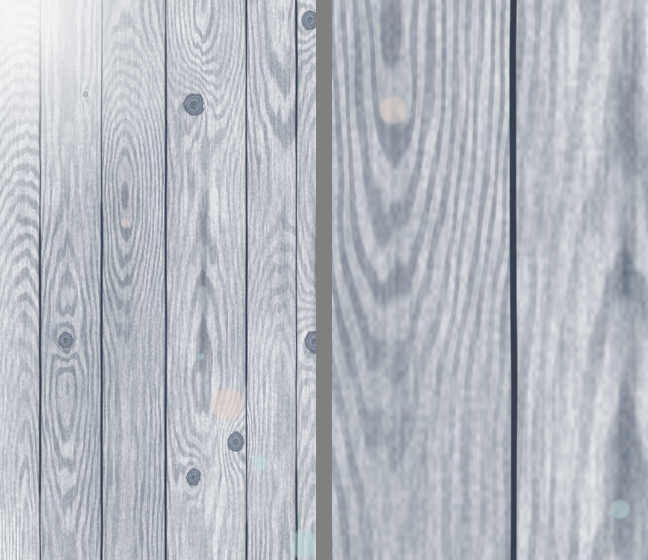
Left: the whole. Right: its middle third, enlarged.
Write a Shadertoy shader that draws this texture.

```glsl
#define RING_FREQ 88.0
#define GRAIN_CONTRAST 0.38
#define FIBRE_CONTRAST 0.26
#define SEAM_THIN 0.0017
#define SEAM_WIDE 0.0034
#define GLOW_RADIUS 0.62
#define LIGHT_WOOD vec3(0.865, 0.875, 0.89)
#define DARK_WOOD vec3(0.45, 0.49, 0.545)
#define KNOT_COLOR vec3(0.39, 0.43, 0.49)
#define SEAM_COLOR vec3(0.17, 0.21, 0.27)

// Lengths are fractions of the canvas width.
const float seams[5] = float[](0.127, 0.322, 0.525, 0.780, 0.938);
const float hearts[6] = float[](0.080, 0.215, 0.400, 0.643, 0.896, 1.010);
const float plankTone[6] = float[](0.03, -0.05, -0.07, 0.03, 0.01, 0.0);

// Centre and radius
const vec3 knots[7] = vec3[](
    vec3(0.613, 1.442, 0.034), vec3(0.208, 0.694, 0.024),
    vec3(0.613, 0.262, 0.024), vec3(0.745, 0.373, 0.028),
    vec3(0.981, 1.708, 0.028), vec3(0.995, 0.690, 0.032),
    vec3(0.271, 1.474, 0.008));
const vec3 flares[5] = vec3[](
    vec3(0.398, 1.065, 0.016), vec3(0.718, 0.493, 0.056),
    vec3(0.826, 0.308, 0.026), vec3(0.637, 0.644, 0.011),
    vec3(0.960, 0.050, 0.050));

float hash(vec2 p) {
    vec3 q = fract(p.xyx * 0.1031);
    q += dot(q, q.yzx + 33.33);
    return fract((q.x + q.y) * q.z);
}

float noise(vec2 p) {
    vec2 i = floor(p), f = fract(p);
    f = f * f * (3.0 - 2.0 * f);
    return mix(mix(hash(i), hash(i + vec2(1, 0)), f.x),
               mix(hash(i + vec2(0, 1)), hash(i + vec2(1, 1)), f.x), f.y);
}

float fbm(vec2 p) {
    float sum = 0.0, amp = 0.5;
    for (int i = 0; i < 4; i++) {
        sum += amp * noise(p);
        p = p * 2.03 + 17.7;
        amp *= 0.5;
    }
    return sum / 0.9375;
}

// Growth rings of a log cut at a varying depth, bent around the knots
float ringField(vec2 p, int plank) {
    float id = float(plank);
    float depth = plank == 0 ? 0.05 * p.y + 0.07 * p.y * p.y
                             : 0.17 * noise(vec2(p.y * 1.7 + 5.0 * id, id * 7.3));
    float x = p.x - hearts[plank] + 0.024 * (fbm(vec2(p.x * 5.0 + id * 9.0, p.y * 2.5)) - 0.5);
    float field = sqrt(x * x + depth * depth + 0.00002);
    for (int i = 0; i < 7; i++) {
        vec2 q = (p - knots[i].xy) / knots[i].z * vec2(1.0, 0.5);
        field += 1.5 * knots[i].z * exp(-0.35 * dot(q, q));
    }
    return field * RING_FREQ + 0.5 * noise(vec2(p.x * 70.0, p.y * 14.0) + id * 31.0);
}

void mainImage(out vec4 fragColor, in vec2 fragCoord) {
    vec2 p = fragCoord / iResolution.x;
    float px = 1.0 / iResolution.x;

    // Plank index and the gaps between planks
    int plank = 0;
    float gap = 0.0, edge = 1.0;
    for (int i = 0; i < 5; i++) {
        if (p.x > seams[i]) plank++;
        float id = float(i);
        float opening = smoothstep(0.45, 0.55, noise(vec2(p.y * 2.6 + id * 4.7, id * 3.1)));
        float width = mix(SEAM_THIN, SEAM_WIDE, opening);
        float d = abs(p.x - seams[i] + 0.002 * (noise(vec2(p.y * 9.0, id)) - 0.5));
        gap = max(gap, 1.0 - smoothstep(width - px, width + px, d));
        edge = min(edge, d);
    }
    float id = float(plank);
    vec2 shift = vec2(id * 13.7, id * 5.3);

    // Grain, faded where rubbed or too fine to resolve
    float rings = ringField(p, plank);
    float ringLine = smoothstep(-0.5, 0.8, sin(6.2832 * rings));
    float wear = smoothstep(0.3, 0.68, fbm(p * vec2(9.0, 3.5) + shift));
    float resolved = 1.0 - smoothstep(0.35, 0.9, fwidth(rings));
    float tone = 0.76 + plankTone[plank];
    tone += GRAIN_CONTRAST * (0.45 - ringLine) * mix(1.0, 0.4, wear) * resolved;

    // Fibres, speckle and washed patches
    tone += FIBRE_CONTRAST * (noise(p * vec2(210.0, 16.0) + shift) - 0.5);
    tone += 0.22 * (noise(p * vec2(240.0, 150.0)) - 0.5);
    tone += 0.34 * (fbm(p * vec2(7.0, 3.0) + shift + 40.0) - 0.5);

    // Dark streak along the heart and shade in the middle
    float streakX = (p.x - hearts[plank] - 0.02 * (fbm(vec2(p.y * 4.0, id)) - 0.5)) / 0.014;
    float streakY = smoothstep(0.4, 1.0, p.y) * (1.0 - smoothstep(1.0, 1.35, p.y));
    float streak = plank == 3 || plank == 5 ? 0.48 : 0.14;
    tone -= streak * exp(-streakX * streakX) * streakY * (0.5 + noise(p * vec2(90.0, 9.0)));
    vec2 shade = (p - vec2(0.3, 0.82)) / vec2(0.3, 0.5);
    tone -= 0.17 * exp(-dot(shade, shade));
    tone -= 0.12 * exp(-edge / 0.006);
    vec3 color = mix(DARK_WOOD, LIGHT_WOOD, clamp(tone, -0.2, 1.1));

    // Knots with a dark rim and inner rings
    for (int i = 0; i < 7; i++) {
        vec2 q = (p - knots[i].xy) / knots[i].z;
        float d = length(q * vec2(1.0, 0.85)) + 0.4 * (fbm(q * 1.6 + float(i) * 8.0) - 0.5);
        float body = 1.0 - smoothstep(0.8, 1.1, d);
        float rim = exp(-pow((d - 0.85) / 0.14, 2.0));
        vec3 knotColor = KNOT_COLOR + 0.10 + 0.05 * sin(d * 19.0) - 0.12 * rim;
        knotColor -= 0.12 * exp(-d * d * 12.0) + 0.1 * (noise(q * 7.0) - 0.5);
        color = mix(color, knotColor, 0.85 * body);
    }
    color = mix(color, SEAM_COLOR, 0.92 * gap);

    // Lens spots and the corner glow
    for (int i = 0; i < 5; i++) {
        float d = length(p - flares[i].xy) / flares[i].z;
        vec3 tint = i < 2 ? vec3(0.91, 0.82, 0.78) : vec3(0.74, 0.87, 0.86);
        color = mix(color, tint, 0.45 * (1.0 - smoothstep(0.75, 1.05, d)));
    }
    float top = iResolution.y / iResolution.x;
    float glow = 1.0 - smoothstep(0.0, GLOW_RADIUS, length((p - vec2(0.06, top)) * vec2(1.0, 0.8)));
    color = mix(color, vec3(0.98, 0.975, 0.975), 0.9 * glow);
    fragColor = vec4(clamp(color, 0.0, 1.0), 1.0);
}
```
